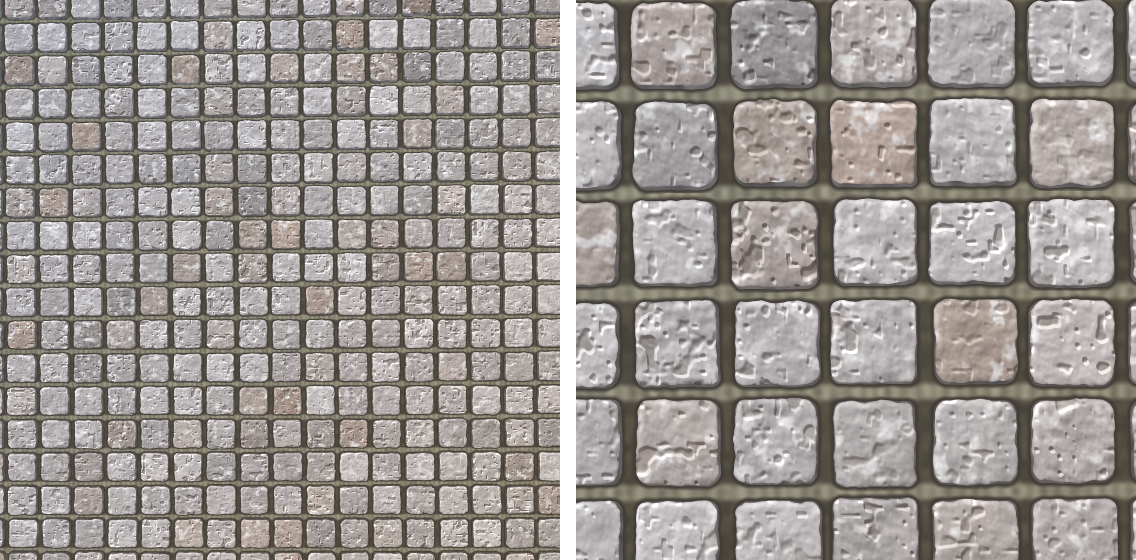
Left, the full canvas; right, a detail of the centre.
This pattern is drawn by a Shadertoy shader. Its source:

```glsl
// Tumbled stone mosaic: a grid of small rounded tiles on pale mesh-backed grout.
// Each tile is a noise-worn rounded box over a leaning side wall; its pitted
// face is lit by differencing a height field along the light direction.

const vec2 REPEATS = vec2(16.88, 16.92);
const vec2 LIGHT = vec2(-0.45, 0.89);

float hash(vec2 p) {
    return fract(sin(dot(p, vec2(127.1, 311.7))) * 43758.5453);
}

vec2 hash2(vec2 p) {
    return vec2(hash(p), hash(p + 37.7));
}

float noise(vec2 p) {
    vec2 i = floor(p), f = fract(p);
    f = f * f * (3.0 - 2.0 * f);
    return mix(mix(hash(i), hash(i + vec2(1, 0)), f.x),
               mix(hash(i + vec2(0, 1)), hash(i + vec2(1, 1)), f.x), f.y);
}

float fbm(vec2 p) {
    float sum = 0.0, amp = 0.5;
    for (int i = 0; i < 3; i++) {
        sum += amp * noise(p);
        p = mat2(1.6, 1.2, -1.2, 1.6) * p + 5.3;
        amp *= 0.5;
    }
    return sum / 0.875;
}

float roundedBox(vec2 p, vec2 halfSize, float radius) {
    vec2 d = abs(p) - halfSize + radius;
    return length(max(d, 0.0)) + min(max(d.x, d.y), 0.0) - radius;
}

// Grid coordinates with a slight hand-laid skew
vec2 gridPosition(vec2 uv) {
    vec2 g = uv * REPEATS - vec2(0.137, 0.293);
    return g + vec2(0.13 * (uv.y - 0.4), -0.18 * uv.x * uv.y);
}

// Open pores: large irregular holes and small pinpricks
float pits(vec2 p, float wear) {
    float large = smoothstep(0.70, 0.84, noise(p * 6.5) * 0.8 + noise(p * 15.0) * 0.22);
    float small = smoothstep(0.77, 0.92, noise(p * 13.0 + 9.1));
    return wear * max(large, 0.7 * small);
}

float stoneHeight(vec2 p, float wear) {
    return 0.45 * fbm(p * 8.0) - 0.6 * pits(p, wear);
}

vec3 groutColor(vec2 q, vec2 g, float bodyDist) {
    float horizontal = smoothstep(0.38, 0.46, abs(q.y));
    float threads = 0.5 + 0.5 * sin(g.x * 44.0 + 3.0 * noise(g * 3.0));
    vec3 bed = mix(vec3(0.36, 0.34, 0.29), vec3(0.56, 0.55, 0.48), horizontal);
    bed *= 0.86 + 0.14 * threads * horizontal + 0.22 * (noise(g * 11.0) - 0.4);
    return mix(vec3(0.25, 0.23, 0.21), bed, smoothstep(0.0, 0.055, bodyDist));
}

vec3 stoneColor(vec2 q, vec2 id, float edgeDist) {
    vec2 p = q + 40.0 * hash2(id + 3.1);
    float wear = mix(0.25, 1.0, hash(id + 8.4));

    // Tile tint: cool grey, with some pinkish brown or darker slabs
    vec3 col = mix(vec3(0.65, 0.635, 0.64), vec3(0.755, 0.745, 0.755), hash(id + 1.7));
    col = mix(col, vec3(0.64, 0.55, 0.49), 0.65 * pow(hash(id + 5.9), 6.0));
    col *= 1.0 - 0.17 * pow(hash(id + 11.3), 7.0);

    // Cloudy mottling, saw marks and pale mineral deposits
    col *= 0.92 + 0.18 * fbm(p * 4.0);
    vec2 along = hash(id + 2.2) > 0.5 ? p : p.yx;
    float sawn = step(0.6, hash(id + 6.6));
    col += 0.09 * sawn * (noise(along * vec2(3.0, 19.0)) - 0.5);
    float pale = smoothstep(0.58, 0.78, fbm(p * 6.0 + 21.0));
    col = mix(col, vec3(0.88, 0.88, 0.89), 0.75 * pale);

    // Relief lighting and shaded pores
    float slope = stoneHeight(p, wear) - stoneHeight(p + 0.035 * LIGHT, wear);
    col += clamp(slope * 0.85, -0.26, 0.22);
    col = mix(col, vec3(0.42, 0.38, 0.35), 0.42 * pits(p, wear));

    // Worn, softly rounded rim
    float rim = smoothstep(-0.085, -0.015, edgeDist);
    col += rim * (0.045 + 0.10 * dot(normalize(q + 0.0001), LIGHT));
    return col * (1.0 - 0.18 * smoothstep(-0.03, 0.015, edgeDist));
}

void mainImage(out vec4 fragColor, in vec2 fragCoord) {
    vec2 uv = fragCoord / iResolution.xy;
    vec2 g = gridPosition(uv);
    vec2 id = floor(g);
    vec2 q = fract(g) - 0.5;
    float blur = 0.6 * REPEATS.y / iResolution.y;

    // Face outline with placement, size and chipping variation
    vec2 local = q - 0.028 * (hash2(id + 4.2) - 0.5);
    vec2 halfSize = 0.418 + 0.024 * (hash2(id + 7.5) - 0.5);
    float radius = mix(0.09, 0.15, hash(id + 9.8));
    float chips = 0.065 * (fbm(local * 6.0 + 30.0 * hash2(id)) - 0.45);
    float face = roundedBox(local, halfSize, radius) + chips;

    // Side walls lean toward the centre of view
    vec2 lean = 0.10 * (0.5 - uv) + vec2(0.005, -0.015);
    float body = roundedBox(local - lean, halfSize + 0.012, radius) + 0.5 * chips;
    vec3 wall = mix(vec3(0.34, 0.32, 0.30), vec3(0.42, 0.42, 0.44), uv.y);
    wall *= 0.8 + 0.4 * noise(g * 9.0);

    vec3 col = groutColor(q, g, min(body, face));
    col = mix(col, wall, 1.0 - smoothstep(-blur, blur, body));
    col = mix(col, stoneColor(local, id, face), 1.0 - smoothstep(-blur, blur, face));

    // Cool daylight at upper left fading to warmer lower right
    float warmth = clamp(0.5 + 0.5 * (uv.x - uv.y), 0.0, 1.0);
    col *= mix(vec3(0.99, 1.01, 1.04), vec3(1.02, 0.99, 0.95), warmth);
    fragColor = vec4(clamp(col, 0.0, 1.0), 1.0);
}
```
